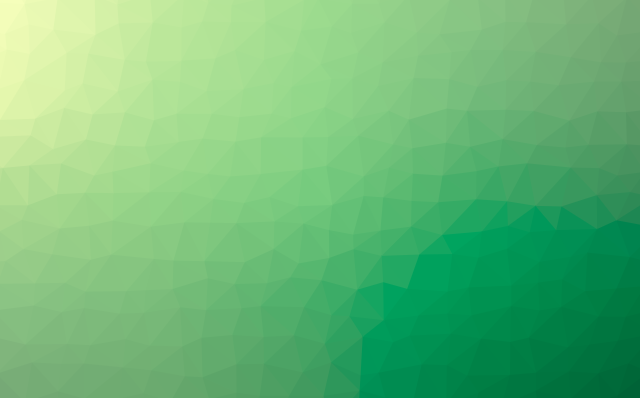
Give the GLSL for this background, as a Shadertoy shader.

```glsl
// Low-poly mesh of flat triangles shaded from cream through green to deep green.

// Mesh: cell size in canvas heights, and corner scatter in cells.
const vec2 CELL = vec2(0.0745, 0.0714);
const float JITTER = 0.54;

// Colour bands from the top down, each with five stops from left to right.
// Red is stored squared, and may be negative, so it drops sharply to zero.
const vec3 BAND_TOP[5] = vec3[5](
    vec3(0.94, 1.00, 0.74), vec3(0.59, 0.92, 0.62), vec3(0.38, 0.86, 0.56),
    vec3(0.29, 0.77, 0.52), vec3(0.22, 0.66, 0.46));
const vec3 BAND_UPPER[5] = vec3[5](
    vec3(0.81, 0.97, 0.68), vec3(0.48, 0.89, 0.59), vec3(0.32, 0.84, 0.54),
    vec3(0.20, 0.73, 0.48), vec3(0.15, 0.62, 0.42));
const vec3 BAND_MIDDLE[5] = vec3[5](
    vec3(0.47, 0.86, 0.57), vec3(0.33, 0.83, 0.53), vec3(0.20, 0.79, 0.49),
    vec3(0.035, 0.66, 0.39), vec3(0.04, 0.54, 0.34));
const vec3 BAND_LOWER[5] = vec3[5](
    vec3(0.30, 0.77, 0.52), vec3(0.23, 0.74, 0.48), vec3(0.07, 0.68, 0.41),
    vec3(-0.12, 0.58, 0.32), vec3(-0.12, 0.47, 0.25));
const vec3 BAND_BOTTOM[5] = vec3[5](
    vec3(0.21, 0.66, 0.46), vec3(0.17, 0.66, 0.43), vec3(0.055, 0.59, 0.36),
    vec3(-0.17, 0.48, 0.26), vec3(-0.20, 0.38, 0.21));

vec2 hash2(vec2 p) {
    return fract(sin(vec2(dot(p, vec2(127.1, 311.7)),
                          dot(p, vec2(269.5, 183.3)))) * 43758.5);
}

// Scattered corner of the mesh, in canvas heights.
vec2 meshPoint(vec2 id) {
    return (id + (hash2(id) - 0.5) * JITTER) * CELL;
}

// Weight of stop i for a position t on a five-stop ramp.
float stopWeight(float t, int i) {
    return max(0.0, 1.0 - abs(4.0 * t - float(i)));
}

// Smooth colour field; uv runs from 0 to 1 over the canvas.
vec3 colourField(vec2 uv) {
    uv = clamp(uv, 0.0, 1.0);
    float down = 1.0 - uv.y;
    vec3 colour = vec3(0.0);
    for (int i = 0; i < 5; i++) {
        vec3 column = BAND_TOP[i] * stopWeight(down, 0)
                    + BAND_UPPER[i] * stopWeight(down, 1)
                    + BAND_MIDDLE[i] * stopWeight(down, 2)
                    + BAND_LOWER[i] * stopWeight(down, 3)
                    + BAND_BOTTOM[i] * stopWeight(down, 4);
        colour += column * stopWeight(uv.x, i);
    }
    return vec3(sqrt(max(colour.r, 0.0)), colour.gb);
}

// Signed distance from the line ab, positive on its left.
float leftOf(vec2 p, vec2 a, vec2 b) {
    vec2 e = normalize(b - a), q = p - a;
    return e.x * q.y - e.y * q.x;
}

// Flat colour of one triangle, weighted by its smoothed coverage.
vec4 triangle(vec2 p, vec2 a, vec2 b, vec2 c, float aspect, float pixel) {
    float inside = min(leftOf(p, a, b), min(leftOf(p, b, c), leftOf(p, c, a)));
    float cover = clamp(inside / pixel + 0.5, 0.0, 1.0);
    if (cover <= 0.0) return vec4(0.0);
    vec2 centre = (a + b + c) / 3.0;
    return vec4(colourField(centre / vec2(aspect, 1.0)), 1.0) * cover;
}

void mainImage(out vec4 fragColor, in vec2 fragCoord) {
    vec2 p = fragCoord / iResolution.y;
    float aspect = iResolution.x / iResolution.y;
    float pixel = 1.0 / iResolution.y;
    vec2 home = floor(p / CELL);
    vec4 sum = vec4(0.0);

    // Split each nearby quad along its shorter diagonal.
    for (int j = -1; j <= 1; j++) {
        for (int i = -1; i <= 1; i++) {
            vec2 id = home + vec2(i, j);
            vec2 a = meshPoint(id);
            vec2 b = meshPoint(id + vec2(1.0, 0.0));
            vec2 c = meshPoint(id + vec2(1.0, 1.0));
            vec2 d = meshPoint(id + vec2(0.0, 1.0));
            if (distance(a, c) < distance(b, d)) {
                sum += triangle(p, a, b, c, aspect, pixel);
                sum += triangle(p, a, c, d, aspect, pixel);
            } else {
                sum += triangle(p, a, b, d, aspect, pixel);
                sum += triangle(p, b, c, d, aspect, pixel);
            }
        }
    }
    fragColor = vec4(sum.rgb / max(sum.a, 0.001), 1.0);
}
```
